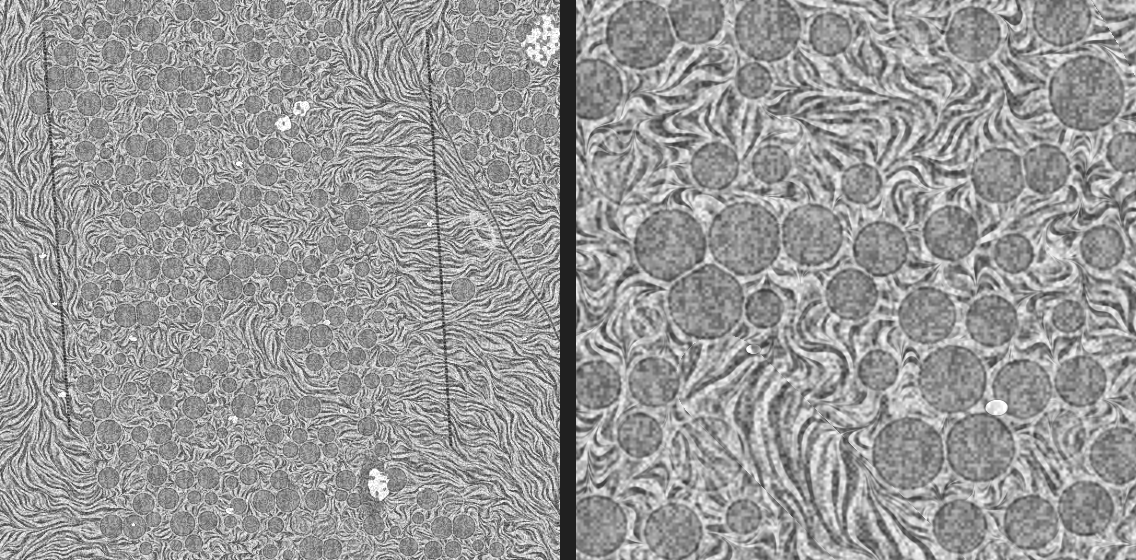
Left: the whole. Right: its middle third, enlarged.
Reproduce this texture procedurally as a three.js fragment shader.

```glsl
varying vec2 vUv;

const float GRAIN_SCALE = 512.0;
const float GRAIN_AMOUNT = 0.32;
const float LAMELLA_SCALE = 310.0;
const float TANGLE_SCALE = 360.0;
const float LONG_STEP = 0.0022;
const float SHORT_STEP = 0.0010;
const float GRANULE_CELL = 0.042;
const float GRANULE_FILL = 0.95;
const float RIM = 0.0028;
const float SOFT = 0.0012;
const float SCRATCH_WIDTH = 0.0030;
const float DASH_COUNT = 170.0;
const float DARK_MEMBRANE = 0.38;
const float LIGHT_MEMBRANE = 0.82;
const float GRANULE_TONE = 0.555;
const float WHITE = 0.95;
const float BLACK = 0.16;

float hash(vec2 p) {
  vec3 q = fract(p.xyx * 0.1031);
  q += dot(q, q.yzx + 33.33);
  return fract((q.x + q.y) * q.z);
}

float noise(vec2 p) {
  vec2 i = floor(p), f = fract(p);
  f = f * f * (3.0 - 2.0 * f);
  return mix(mix(hash(i), hash(i + vec2(1.0, 0.0)), f.x),
             mix(hash(i + vec2(0.0, 1.0)), hash(i + 1.0), f.x), f.y);
}

float segment(vec2 p, vec2 a, vec2 b) {
  vec2 ab = b - a;
  return length(p - a - ab * clamp(dot(p - a, ab) / dot(ab, ab), 0.0, 1.0));
}

float ellipse(vec2 p, vec2 centre, vec2 radii) {
  return 1.0 - smoothstep(0.8, 1.1, length((p - centre) / radii));
}

// Regions where granules gather, crossed by one bare strand
float granuleDensity(vec2 p) {
  float d = ellipse(p, vec2(0.43, 0.36), vec2(0.31, 0.46));
  d = max(d, ellipse(p, vec2(0.34, 0.86), vec2(0.29, 0.27)));
  d = max(d, ellipse(p, vec2(0.93, 0.86), vec2(0.16, 0.22)));
  d = max(d, ellipse(p, vec2(0.78, 0.04), vec2(0.15, 0.07)));
  d *= smoothstep(0.015, 0.04, segment(p, vec2(0.42, 0.44), vec2(0.62, 0.24)));
  return max(d, 0.03);
}

// Signed distance to the nearest granule, and its random kind
vec2 granules(vec2 p) {
  vec2 base = floor(p / GRANULE_CELL);
  float nearest = 1.0, second = 1.0, kind = 0.0;
  for (int y = -1; y <= 1; y++) {
    for (int x = -1; x <= 1; x++) {
      vec2 id = base + vec2(float(x), float(y));
      vec2 key = id + 11.0;
      float size = mix(0.22, 0.54, hash(key + 113.0));
      vec2 jitter = vec2(hash(key), hash(key + 57.0)) - 0.5;
      jitter *= 1.4 * (0.56 - size) + 0.16;
      jitter.x += 0.5 * mod(id.y, 2.0) - 0.25;
      vec2 centre = (id + 0.5 + jitter) * GRANULE_CELL;
      float patches = smoothstep(0.08, 0.28, noise(centre * 13.0));
      float chance = GRANULE_FILL * granuleDensity(centre) * patches;
      float d = length(p - centre) - size * GRANULE_CELL;
      if (hash(key + 171.0) > chance) d = 1.0;
      if (d < nearest) {
        second = nearest;
        nearest = d;
        kind = hash(key + 229.0);
      } else second = min(second, d);
    }
  }
  return vec2(max(nearest, 0.5 * (nearest - second) + 0.001), kind);
}

// Membranes: banded noise smeared along a winding flow
vec2 flow(vec2 p, float chaos) {
  float angle = -0.7 + (noise(p * 4.0 + 7.0) - 0.5) * 5.0;
  angle += (noise(p * 48.0) - 0.5) * mix(1.9, 5.5, chaos);
  return vec2(cos(angle), sin(angle));
}

float band(vec2 p, vec2 along, float scale) {
  vec2 across = vec2(-along.y, along.x);
  return noise(p * scale) - noise(p * scale + across);
}

float membranes(vec2 p, float chaos) {
  float stride = mix(LONG_STEP, SHORT_STEP, chaos);
  float scale = chaos > 0.5 ? TANGLE_SCALE : LAMELLA_SCALE;
  vec2 ahead = p, behind = p;
  vec2 forth = flow(p, chaos), back = forth;
  float sum = band(p, forth, scale);
  for (int i = 0; i < 7; i++) {
    ahead += forth * stride;
    behind -= back * stride;
    forth = flow(ahead, chaos);
    back = flow(behind, chaos);
    sum += band(ahead, forth, scale) + band(behind, back, scale);
  }
  float reach = mix(0.16, 0.24, chaos);
  return smoothstep(-reach, 0.85 * reach, sum / 15.0);
}

// Dashed dark scratch
float scratch(vec2 p, vec2 a, vec2 b) {
  float line = 1.0 - smoothstep(0.3, 1.3, segment(p, a, b) / SCRATCH_WIDTH);
  float dash = abs(fract(p.y * DASH_COUNT) - 0.5) * 2.0;
  return line * mix(0.5, 1.0, smoothstep(0.2, 0.7, dash));
}

// Ragged bright body with grey holes
float paint(float tone, vec2 p, vec2 centre, vec2 radii) {
  float ragged = length((p - centre) / radii) + (noise(p * 75.0) - 0.5) * 0.6;
  float holes = smoothstep(0.52, 0.75, noise(p * 150.0));
  float body = mix(WHITE, 0.55, holes);
  tone = mix(tone, 0.35, 0.5 * (1.0 - smoothstep(1.0, 1.25, ragged)));
  return mix(tone, body, 1.0 - smoothstep(0.90, 1.05, ragged));
}

void main() {
  vec2 p = vUv;
  float grain = noise(p * GRAIN_SCALE + 0.5) - 0.5;
  float chaos = smoothstep(0.1, 0.9, granuleDensity(p));
  float m = membranes(p, chaos);
  float tone = mix(DARK_MEMBRANE, LIGHT_MEMBRANE, m);

  // Granules, a few of them filled with folded membranes
  vec2 g = granules(p);
  float column = noise(p * vec2(250.0, 60.0)) - 0.5;
  float body = GRANULE_TONE + 0.14 * column;
  if (g.y > 0.88) body = mix(0.46, 0.76, m);
  float rim = 1.0 - smoothstep(RIM - SOFT, RIM + SOFT, abs(g.x - 0.5 * RIM) + 0.5 * RIM);
  tone = mix(tone, 0.80, 0.7 * rim);
  tone = mix(tone, body, 1.0 - smoothstep(-SOFT, SOFT, g.x));
  tone -= 0.12 * (1.0 - smoothstep(0.0, 0.0018, abs(g.x + 0.0008)));

  // Diagonal fissure with pale borders
  float drop = 1.0 - p.y;
  float fissure = p.x - 0.68 - 0.48 * drop - 0.08 * drop * drop;
  fissure = abs(fissure + 0.012 * (noise(p * 18.0) - 0.5)) * 0.88;
  tone = mix(tone, 0.74, 0.5 * (1.0 - smoothstep(0.003, 0.006, fissure)));
  tone = mix(tone, 0.32, 0.8 * (1.0 - smoothstep(0.0008, 0.0024, fissure)));

  // Dark smudge, pale vesicle and bright bodies
  tone = mix(tone, 0.42, 0.6 * ellipse(p, vec2(0.665, 0.13), vec2(0.025, 0.06)));
  vec2 v = p - vec2(0.862, 0.59);
  float vesicle = length(vec2(v.x + 0.45 * v.y, v.y) / vec2(0.018, 0.034));
  tone = mix(tone, 0.87, 0.8 * (1.0 - smoothstep(0.1, 0.25, abs(vesicle - 0.85))));
  tone = paint(tone, p, vec2(0.97, 0.928), vec2(0.036, 0.039));
  tone = paint(tone, p, vec2(0.504, 0.778), vec2(0.013, 0.018));
  tone = paint(tone, p, vec2(0.538, 0.805), vec2(0.015, 0.014));
  tone = paint(tone, p, vec2(0.676, 0.135), vec2(0.018, 0.030));
  vec2 id = floor(p * 6.0);
  vec2 spot = (id + 0.2 + 0.6 * vec2(hash(id + 5.0), hash(id + 41.0))) / 6.0;
  float size = mix(0.003, 0.009, hash(id + 73.0));
  if (hash(id + 97.0) > 0.65) tone = paint(tone, p, spot, size * vec2(1.2, 0.8));

  float cut = scratch(p, vec2(0.078, 0.945), vec2(0.124, 0.235));
  cut = max(cut, scratch(p, vec2(0.762, 0.945), vec2(0.805, 0.205)));
  tone = mix(tone, BLACK, 0.8 * cut);
  tone += GRAIN_AMOUNT * grain;
  gl_FragColor = vec4(vec3(clamp(tone, 0.0, 1.0)), 1.0);
}
```
